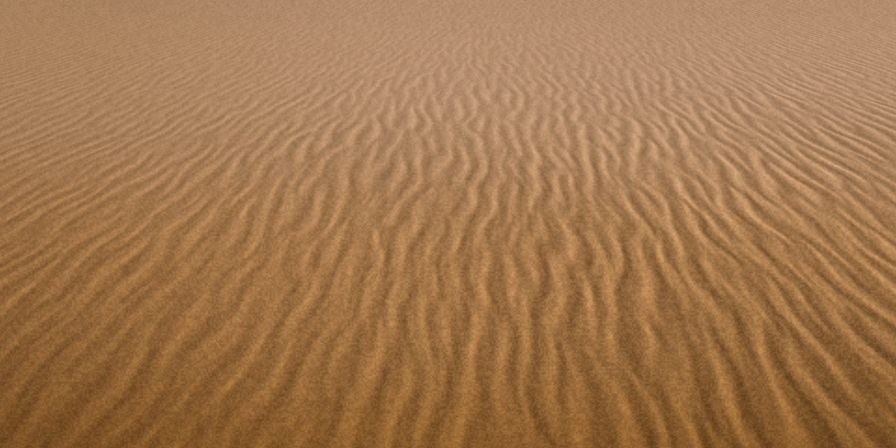
A Shadertoy shader for this texture:

```glsl
// Wind-rippled desert sand receding toward a horizon just above the canvas.
// A perspective ground plane carries layered, warped sines whose small spread
// of directions makes crests fork and break; fine grain and a haze finish it.

const float HORIZON = 1.19;         // height where the ground vanishes
const float VANISH_X = 0.54;        // vanishing point, share of the width
const float RIPPLE_FREQ = 12.6;     // crests per unit across the ground
const float FREQ_SPREAD = 4.4;      // variety of crest spacing
const float SLANT_SPREAD = 3.9;     // variety of crest direction
const int WAVES = 12;
const float RIPPLE_CONTRAST = 0.115;
const float FINE_CONTRAST = 0.036;  // small ripples between the crests
const float GRAIN_CONTRAST = 0.135;
const float GRAIN_CELLS = 240.0;    // grains per canvas height
const float TAU = 6.2831853;

const vec3 SAND_NEAR = vec3(0.515, 0.338, 0.148);
const vec3 SAND_MID = vec3(0.657, 0.474, 0.295);
const vec3 SAND_FAR = vec3(0.716, 0.564, 0.436);
const vec3 SAND_HAZE = vec3(0.700, 0.552, 0.432);

float hash(vec2 p) {
    vec3 q = fract(vec3(p.xyx) * 0.1031);
    q += dot(q, q.yzx + 33.33);
    return fract((q.x + q.y) * q.z);
}

// Smoothly interpolated grain, from -1 to 1
float grain(vec2 p) {
    vec2 cell = floor(p), f = fract(p);
    f = f * f * (3.0 - 2.0 * f);
    float low = mix(hash(cell), hash(cell + vec2(1, 0)), f.x);
    float high = mix(hash(cell + vec2(0, 1)), hash(cell + vec2(1, 1)), f.x);
    return mix(low, high, f.y) * 2.0 - 1.0;
}

// Meandering of the crests along the depth of the plane
vec2 meander(vec2 g) {
    float bend = 0.014 * sin(6.3 * g.y + 5.0 * g.x)
               + 0.009 * sin(14.7 * g.y - 11.0 * g.x + 1.3)
               + 0.006 * sin(29.0 * g.y + 19.0 * g.x + 4.1);
    return g + vec2(bend, 0.04 * sin(13.0 * g.x + 2.0 * g.y));
}

// Height (x) and left-lit slope (y) of summed ripples at a given scale
vec2 ripples(vec2 g, float scale, float seed) {
    vec2 sum = vec2(0.0);
    for (int i = 0; i < WAVES; i++) {
        float k = float(i);
        float across = fract(k * 0.618 + 0.12) * 2.0 - 1.0;
        float along = fract(k * 0.755 + 0.31) * 2.0 - 1.0;
        vec2 freq = vec2(RIPPLE_FREQ + FREQ_SPREAD * across,
                         SLANT_SPREAD * along) * scale;
        float phase = TAU * (dot(g, freq) + hash(vec2(k, seed)));
        sum += vec2(cos(phase), -sin(phase));
    }
    return sum / sqrt(float(WAVES) * 0.5);
}

// Narrow bright crests with a shaded lee side, evened out in strength
float rippleShade(vec2 g) {
    vec2 r = ripples(g, 1.0, 7.0);
    r *= 1.6 / (0.7 + length(r));
    float crest = smoothstep(0.3, 1.3, r.x + 0.3 * r.y);
    return 0.55 * r.x + 0.65 * r.y + 0.5 * crest - 0.16;
}

vec3 sandColour(vec2 uv) {
    vec3 c = mix(SAND_NEAR, SAND_MID, smoothstep(-0.18, 0.5, uv.y));
    c = mix(c, SAND_FAR, smoothstep(0.38, 0.84, uv.y));
    c = mix(c, SAND_HAZE, smoothstep(0.9, 1.0, uv.y));
    // Darker, warmer left flank and soft lower corners
    float left = smoothstep(0.5, 0.0, uv.x);
    float side = abs(uv.x - 0.52) * 2.0;
    c *= 1.0 - vec3(0.065, 0.09, 0.15) * left;
    c *= 1.0 - 0.08 * side * side * (1.0 - uv.y);
    return c;
}

void mainImage(out vec4 fragColor, in vec2 fragCoord) {
    vec2 uv = fragCoord / iResolution.xy;
    vec2 p = fragCoord / iResolution.y;
    float aspect = iResolution.x / iResolution.y;

    // Perspective projection onto the ground
    float depth = 1.0 / (HORIZON - p.y);
    vec2 ground = vec2((p.x - VANISH_X * aspect) * depth, depth);
    vec2 bent = meander(ground);

    // Ripples fade with distance and are crisper on the right
    float fade = 1.0 - 0.82 * smoothstep(0.6, 0.99, uv.y);
    float relief = fade * mix(0.68, 1.2, smoothstep(0.1, 0.85, uv.x));
    float coarse = RIPPLE_CONTRAST * rippleShade(bent);
    float fine = FINE_CONTRAST * ripples(bent, 2.1, 3.0).y
               * (1.0 - smoothstep(0.4, 0.85, uv.y));

    // Two scales of grain, strongest close by
    float speck = 0.8 * grain(p * GRAIN_CELLS)
                + 0.35 * grain(p * GRAIN_CELLS * 0.47 + 19.0);
    float grit = speck * mix(1.0, 0.35, smoothstep(0.1, 0.9, uv.y));

    // Broad, soft undulations of the ground
    float swell = 0.02 * sin(2.6 * ground.x + 3.1 * ground.y)
                * (1.0 - smoothstep(0.5, 0.9, uv.y));

    float light = (coarse + fine) * relief + GRAIN_CONTRAST * grit + swell;
    vec3 colour = sandColour(uv) * (1.0 + light * vec3(0.9, 1.0, 1.2));
    fragColor = vec4(clamp(colour, 0.0, 1.0), 1.0);
}
```
